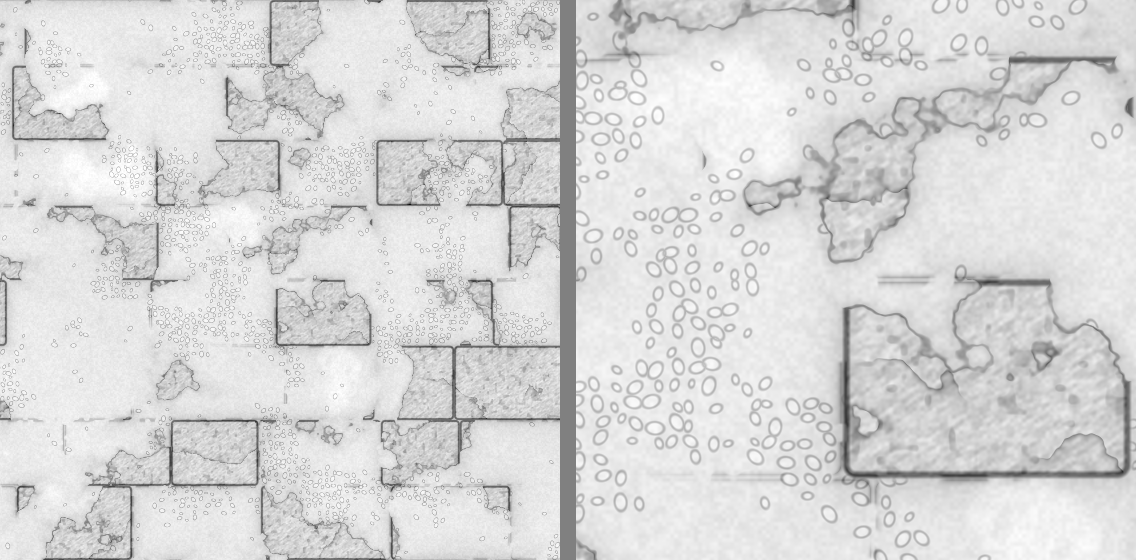
Left: the whole. Right: its middle third, enlarged.
Write a Shadertoy shader that draws this texture map.

```glsl
const float COLUMNS = 5.0;
const float ROW_PAIRS = 4.0;
const float ROW_SPLIT = 0.53;
const float HALO_REACH = 0.07;

float hash(vec2 p) {
    vec3 q = fract(vec3(p.xyx) * 0.1031);
    q += dot(q, q.yzx + 33.33);
    return fract((q.x + q.y) * q.z);
}

float noise(vec2 p) {
    vec2 i = floor(p), f = fract(p);
    f = f * f * (3.0 - 2.0 * f);
    return mix(mix(hash(i), hash(i + vec2(1, 0)), f.x),
               mix(hash(i + vec2(0, 1)), hash(i + vec2(1, 1)), f.x), f.y);
}

mat2 rotation(float angle) {
    float c = cos(angle), s = sin(angle);
    return mat2(c, -s, s, c);
}

float fbm(vec2 p, int octaves) {
    float sum = 0.0, weight = 0.5, total = 0.0;
    mat2 turn = 2.05 * rotation(0.6);
    for (int i = 0; i < octaves; i++) {
        sum += weight * noise(p);
        total += weight;
        weight *= 0.5;
        p = turn * p + 17.3;
    }
    return sum / total;
}

float roundedBox(vec2 p, vec2 halfSize, float radius) {
    vec2 q = abs(p) - halfSize + radius;
    return length(max(q, 0.0)) + min(max(q.x, q.y), 0.0) - radius;
}

// Courses alternate between two heights
float rowEdge(float row) {
    return (floor(row * 0.5) + ROW_SPLIT * mod(row, 2.0)) / ROW_PAIRS;
}

float columnEdge(float column, float row) {
    return (column + 0.6 * hash(vec2(column, row) + 41.0)) / COLUMNS;
}

// x: distance to exposed stone, y: distance to its brick, z: nearest brick
vec3 wall(vec2 p) {
    float pairY = p.y * ROW_PAIRS;
    float baseRow = 2.0 * floor(pairY) + step(ROW_SPLIT, fract(pairY));
    float baseColumn = floor(p.x * COLUMNS);
    vec3 nearest = vec3(1.0);
    for (int j = -1; j <= 1; j++)
    for (int i = -1; i <= 1; i++) {
        vec2 id = vec2(baseColumn + float(i), baseRow + float(j));
        vec2 low = vec2(columnEdge(id.x, id.y), rowEdge(id.y));
        vec2 high = vec2(columnEdge(id.x + 1.0, id.y), rowEdge(id.y + 1.0));
        float box = roundedBox(p - 0.5 * (low + high), 0.5 * (high - low) - 0.0016, 0.006);
        nearest.z = min(nearest.z, box);
        if (box > HALO_REACH) continue;
        float bareness = hash(id + 7.0);
        float level = mix(0.69, 0.38, bareness * bareness);
        float patchDist = 0.3 * (level - fbm(p * 7.5 + 13.7 * id, 6));
        float d = max(box, patchDist);
        if (d < nearest.x) nearest.xy = vec2(d, box);
    }
    return nearest;
}

// Clustered grit: x is the dark outline, y the pale body
vec2 pebbles(vec2 p, float scale) {
    vec2 cell = floor(p * scale), result = vec2(0.0);
    for (int j = -1; j <= 1; j++)
    for (int i = -1; i <= 1; i++) {
        vec2 id = cell + vec2(i, j);
        float density = smoothstep(0.52, 0.72, fbm(id / scale * 10.0 + 61.0, 3));
        if (hash(id + 3.0) > density + 0.02) continue;
        vec2 center = id + 0.2 + 0.6 * vec2(hash(id + 19.0), hash(id + 53.0));
        vec2 q = rotation(6.28 * hash(id + 71.0)) * (p * scale - center);
        float d = length(q * vec2(1.0, 1.45)) - mix(0.2, 0.48, hash(id + 97.0));
        result = max(result, vec2(1.0 - smoothstep(0.0, 0.16, abs(d)),
                                  1.0 - smoothstep(-0.16, 0.0, d)));
    }
    return result;
}

float stoneTone(vec2 p, float d) {
    vec2 q = rotation(0.6) * p;
    float tone = 0.835 + 0.07 * (fbm(p * 14.0 + 5.0, 3) - 0.5);
    tone += 0.13 * (noise(q * vec2(150.0, 400.0)) - 0.5);
    tone += 0.08 * (noise(p * 430.0) - 0.5);
    // Broken ledges and pits
    float ledge = fbm(p * 8.0 + 37.0, 6) - 0.5;
    float crack = smoothstep(-0.008, 0.0, ledge) * exp(-max(ledge, 0.0) / 0.014);
    tone -= 0.26 * crack * smoothstep(0.25, 0.6, noise(p * 22.0));
    tone -= 0.12 * smoothstep(0.7, 0.9, noise(p * 140.0 + 9.0));
    return tone - 0.07 * exp(min(d, 0.0) / 0.006);
}

float plasterTone(vec2 p, float d, float seamDist) {
    float tone = 0.928 + 0.05 * (fbm(p * 6.0 + 23.0, 4) - 0.5);
    tone += 0.05 * (noise(p * 420.0) - 0.5) + 0.03 * (noise(p * 190.0) - 0.5);
    tone += 0.06 * smoothstep(0.7, 0.78, fbm(p * 5.0 + 83.0, 5));
    vec2 grit = pebbles(p, 88.0) * smoothstep(0.0, 0.006, d);
    tone += 0.03 * grit.y - 0.2 * grit.x;
    // Dashes where a covered joint shows through
    float dashes = smoothstep(0.62, 0.72, noise(p * 9.0)) * smoothstep(0.4, 0.6, noise(p * 110.0));
    tone -= 0.25 * dashes * exp(-abs(seamDist) / 0.0015);
    return tone - 0.09 * exp(-max(d, 0.0) / 0.008) - 0.06 * exp(-max(d, 0.0) / 0.025);
}

void mainImage(out vec4 fragColor, in vec2 fragCoord) {
    vec2 p = fragCoord / iResolution.y;
    vec3 w = wall(p);
    float tone = mix(stoneTone(p, w.x), plasterTone(p, w.x, w.z), smoothstep(-0.001, 0.001, w.x));
    // Dark contact line, strongest along brick borders
    float border = 1.0 - smoothstep(0.0, 0.004, abs(w.x - w.y));
    float strength = mix(0.1 + 0.16 * noise(p * 45.0), 0.36, border);
    tone -= strength * (1.0 - smoothstep(0.0005, 0.0032, abs(w.x)));
    fragColor = vec4(vec3(clamp(tone, 0.0, 1.0)), 1.0);
}
```
